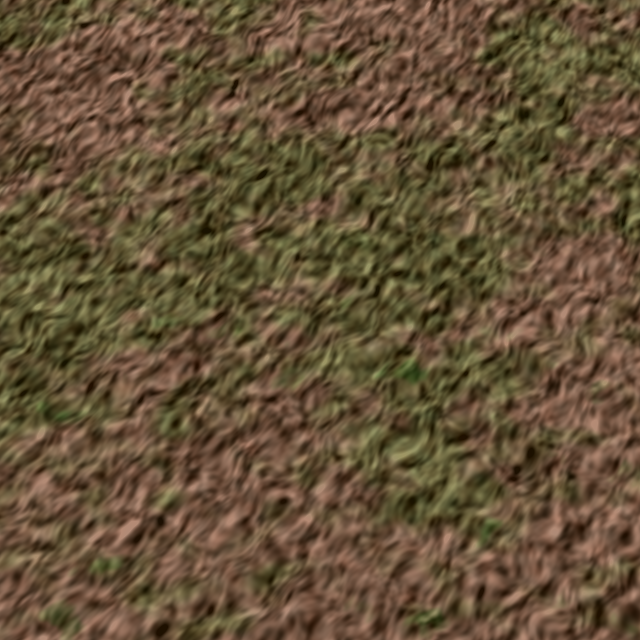
Give the GLSL for this texture, as a Shadertoy shader.

```glsl
vec2 hash22(vec2 p) {
    vec3 q = fract(p.xyx * vec3(0.1031, 0.1030, 0.0973));
    q += dot(q, q.yzx + 33.33);
    return fract((q.xx + q.yz) * q.zy) * 2.0 - 1.0;
}

// Gradient noise, centred on zero
float noise(vec2 p) {
    vec2 cell = floor(p), f = fract(p);
    vec2 u = f * f * f * (f * (f * 6.0 - 15.0) + 10.0);
    float a = dot(hash22(cell), f);
    float b = dot(hash22(cell + vec2(1, 0)), f - vec2(1, 0));
    float c = dot(hash22(cell + vec2(0, 1)), f - vec2(0, 1));
    float d = dot(hash22(cell + vec2(1, 1)), f - vec2(1, 1));
    return mix(mix(a, b, u.x), mix(c, d, u.x), u.y);
}

// Noise stretched along a leaning direction; freq is (along, across)
float leaningNoise(vec2 p, float angle, vec2 freq) {
    vec2 along = vec2(cos(angle), sin(angle));
    return noise(vec2(dot(p, along), dot(p, vec2(-along.y, along.x))) * freq);
}

// Height of the grass tufts
float tuftHeight(vec2 p) {
    return leaningNoise(p, 0.75, vec2(23.0, 37.0))
         + 0.5 * leaningNoise(p + 7.3, 0.95, vec2(42.0, 66.0));
}

void mainImage(out vec4 fragColor, in vec2 fragCoord) {
    vec2 uv = fragCoord / iResolution.y;

    // Slope receding towards the top
    vec2 ground = vec2((uv.x - 0.5) * (1.0 + 0.4 * uv.y), uv.y + 0.25 * uv.y * uv.y) + 3.0;

    // Wide patches, rising slightly to the right
    vec2 tilted = vec2(ground.x, ground.y - 0.2 * ground.x);
    float patches = noise(tilted * vec2(3.0, 6.0)) + 0.5 * noise(tilted * vec2(8.0, 14.0) + 5.0);
    float band = 0.16 - 0.75 * abs(uv.y - 0.6 - 0.1 * (uv.x - 0.5));
    float spots = noise(ground * vec2(17.0, 22.0) + 31.0);
    float green = smoothstep(-0.3, 0.35, patches + band + 0.6 * spots);

    // Uneven tufts lit from the upper left
    vec2 p = ground + 0.018 * vec2(noise(ground * 15.0), noise(ground * 15.0 + 40.0));
    float height = tuftHeight(p);
    float relief = height - tuftHeight(p + vec2(-0.007, 0.012));

    // Blades and fine straw
    float blades = leaningNoise(p + 1.7, 1.05, vec2(34.0, 80.0));
    float straw = leaningNoise(p + 4.1, 0.8, vec2(55.0, 105.0));
    float light = 0.59 + 0.6 * height + 0.42 * relief + 0.55 * blades + 0.45 * straw;
    light += 0.4 * noise(tilted * vec2(7.0, 11.0) + 60.0) - 0.08 * (green - 0.5);

    // Sparse dark green weeds, mostly in the nearer half
    float weeds = smoothstep(0.3, 0.5, noise(ground * vec2(9.0, 12.0) + 83.0) + 0.3 * height);
    weeds *= 1.0 - smoothstep(0.35, 0.75, uv.y);
    light -= 0.2 * weeds;

    // Shadowed soil to dry straw, tinted by growth
    light = clamp(light, -0.1, 1.25);
    vec3 color = mix(vec3(0.15, 0.10, 0.03), vec3(0.55, 0.47, 0.36), light);
    vec3 tint = mix(vec3(0.035, -0.012, 0.012), vec3(-0.03, 0.018, -0.03), green);
    color += tint * (0.5 + 0.8 * light);
    color += vec3(-0.05, 0.035, -0.02) * weeds;
    color += vec3(0.04, -0.005, -0.015) * noise(ground * 38.0 + 17.0);
    fragColor = vec4(clamp(color, 0.0, 1.0), 1.0);
}
```
